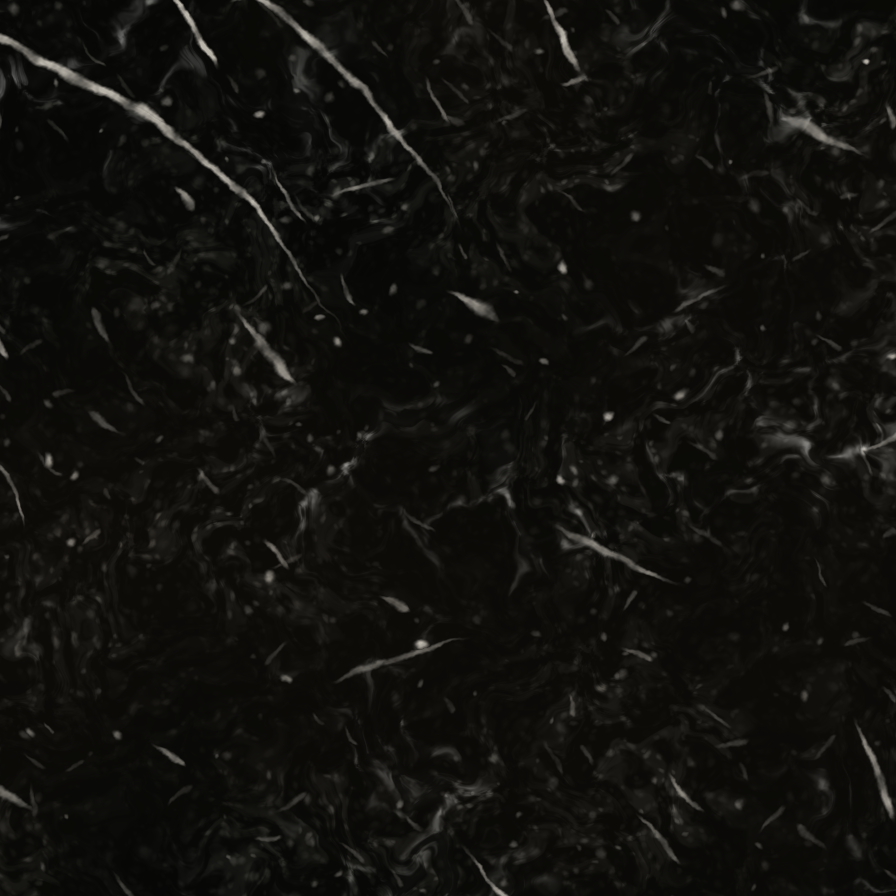
Reproduce this texture procedurally as a Shadertoy shader.

```glsl
// Black marble: a near-black ground mottled with layered sines and cellular grain,
// pale specks, crumbled cell-edge veins, straight ragged shards of calcite,
// and two long bowed veins falling from the upper left.

vec2 hash2(vec2 p) {
    vec3 q = fract(p.xyx * vec3(0.1031, 0.1030, 0.0973));
    q += dot(q, q.yzx + 33.33);
    return fract((q.xx + q.yz) * q.zy);
}

mat2 turn(float a) {
    return mat2(cos(a), -sin(a), sin(a), cos(a));
}

// Layered sines, roughly -1 to 1
float waves(vec2 p) {
    float sum = 0.0, amp = 0.5;
    for (int i = 0; i < 5; i++) {
        p = mat2(0.8, 0.6, -0.6, 0.8) * p * 1.7 + 1.9;
        sum += amp * sin(p.x + 1.4 * sin(p.y));
        amp *= 0.62;
    }
    return sum;
}

// Soft oval dots, one per cell; share is the fraction of cells filled
float spots(vec2 p, float scale, float share, float radius) {
    p *= scale;
    vec2 cell = floor(p);
    float light = 0.0;
    for (int y = -1; y <= 1; y++)
    for (int x = -1; x <= 1; x++) {
        vec2 id = cell + vec2(x, y);
        vec2 place = hash2(id + scale);
        vec2 kind = hash2(id + scale * 3.0 + 17.0);
        vec2 d = turn(place.x * 6.3) * (p - id - place);
        d.y *= 1.0 + 0.5 * kind.y;
        float size = radius * (0.5 + 0.5 * place.y);
        float disc = smoothstep(size, size * 0.15, length(d));
        light = max(light, disc * step(kind.x, share) * (0.2 + 0.8 * kind.y * kind.y));
    }
    return light;
}

// Bowed stroke from a to b, thin at a and widest near b
float stroke(vec2 p, vec2 a, vec2 b, float bow, float width) {
    vec2 along = b - a;
    float len = length(along);
    along /= len;
    float t = dot(p - a, along) / len;
    float off = dot(p - a, vec2(-along.y, along.x)) - bow * 4.0 * t * (1.0 - t);
    float taper = smoothstep(-0.1, 0.75, t) * smoothstep(1.05, 0.75, t);
    float ends = smoothstep(0.0, 0.3, t) * smoothstep(1.0, 0.85, t);
    return ends * smoothstep(width * taper + 0.0022, width * taper * 0.3, abs(off));
}

// Scattered shards, mostly falling to the right
float shards(vec2 p, float scale, float share, float width) {
    vec2 cell = floor(p * scale);
    float light = 0.0;
    for (int y = -1; y <= 1; y++)
    for (int x = -1; x <= 1; x++) {
        vec2 id = cell + vec2(x, y);
        vec2 place = hash2(id + scale * 7.0);
        vec2 kind = hash2(id + scale * 11.0 + 5.0);
        vec2 form = hash2(id + scale * 13.0 + 9.0);
        float angle = kind.y < 0.7 ? -0.4 - 0.9 * form.x : 0.1 + 0.95 * form.x;
        vec2 reach = vec2(cos(angle), sin(angle)) * (0.15 + 0.28 * form.y) / scale;
        reach *= place.x < 0.3 ? -1.0 : 1.0;
        vec2 mid = (id + place) / scale;
        float bow = (place.y - 0.5) * 0.05 / scale;
        float s = stroke(p, mid - reach, mid + reach, bow, width * (0.3 + 0.7 * place.y));
        light = max(light, s * step(kind.x, share) * (0.5 + 0.5 * place.x));
    }
    return light;
}

// Gap between the two nearest cell points: zero along cell edges
float edgeGap(vec2 p) {
    vec2 cell = floor(p), near = vec2(9.0);
    for (int y = -1; y <= 1; y++)
    for (int x = -1; x <= 1; x++) {
        vec2 id = cell + vec2(x, y);
        float d = length(p - id - hash2(id + 41.0));
        near = d < near.x ? vec2(d, near.x) : vec2(near.x, min(near.y, d));
    }
    return near.y - near.x;
}

void mainImage(out vec4 fragColor, in vec2 fragCoord) {
    vec2 p = fragCoord / iResolution.y;
    vec2 bend = vec2(waves(p * 9.0), waves(p * 9.0 + 23.0));
    vec2 q = p + 0.007 * bend + 0.0016 * vec2(waves(p * 75.0), waves(p * 75.0 + 9.0));
    float cloud = 0.25 + 0.75 * smoothstep(-0.5, 0.8, waves(p * 7.0 + 4.0));

    // Ground, mottle and grain
    float mottle = smoothstep(-0.3, 0.9, waves(p * 42.0 + 3.0 * bend));
    float grain = spots(q, 95.0, 0.6, 0.8) * (0.3 + mottle);
    float flecks = spots(q, 38.0, 0.4, 0.4) * (0.35 + mottle);
    vec3 color = vec3(0.036, 0.035, 0.026) + vec3(0.015, 0.009, 0.006) * waves(p * 2.0);
    color += cloud * (0.06 * mottle + 0.14 * grain + 0.24 * flecks) * vec3(1.0, 0.98, 0.92);

    // Crumbled faint veins
    vec2 drift = q + 0.03 * bend;
    float web = smoothstep(0.08, 0.0, edgeGap(drift * 3.5 + 2.0));
    web += 0.7 * smoothstep(0.11, 0.0, edgeGap(drift * 9.0 + 7.0));
    color += 0.2 * web * smoothstep(-0.1, 0.6, waves(p * 5.0 + 11.0)) * (0.1 + mottle + flecks);

    // Calcite: specks, shards and the two long veins
    float pale = max(0.95 * spots(q, 14.0, 0.28, 0.16), 0.55 * spots(q, 27.0, 0.25, 0.22));
    pale = max(pale, 1.05 * shards(q, 4.5, 0.6, 0.0072));
    pale = max(pale, 0.65 * shards(q, 9.0, 0.25, 0.005));
    pale = max(pale, 0.3 * shards(q, 17.0, 0.35, 0.003));
    float veins = stroke(q, vec2(0.40, 0.61), vec2(-0.14, 1.0), -0.07, 0.0056);
    veins = max(veins, 0.85 * stroke(q, vec2(0.525, 0.725), vec2(0.2, 1.06), -0.035, 0.0045));
    pale = max(pale, 0.95 * veins) * (0.8 + 0.4 * waves(p * 50.0));
    fragColor = vec4(mix(color, vec3(0.73, 0.71, 0.67), clamp(pale, 0.0, 1.0)), 1.0);
}
```
